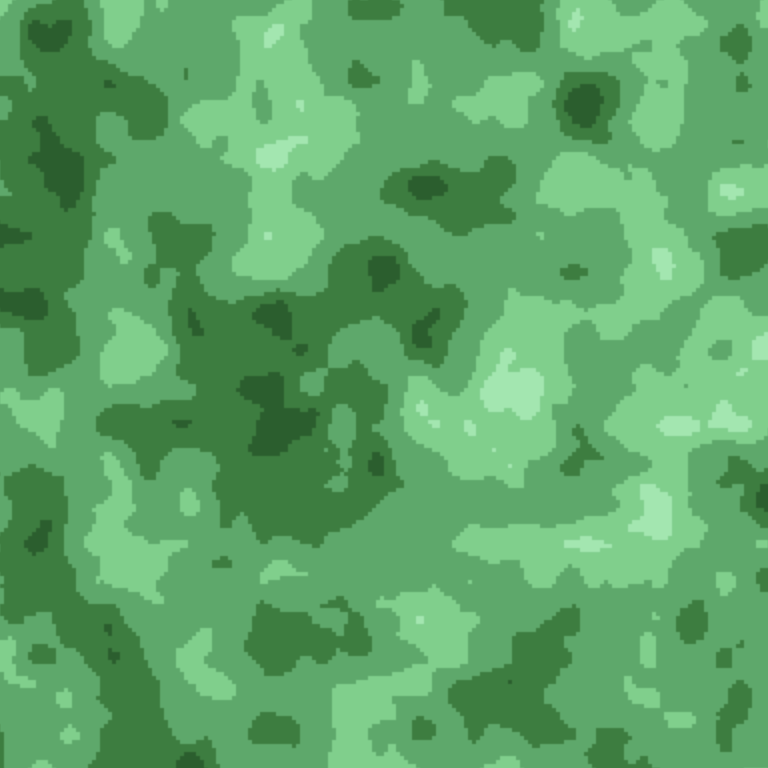
Give the GLSL for this texture, as a WebGL 2 fragment shader.

```glsl
#version 300 es
precision highp float;

uniform vec2 u_resolution;
out vec4 fragColor;

const float BLOCKS = 192.0;       // square blocks across the canvas
const float BLOCK_SOFTNESS = 0.3; // half width of a block edge, in blocks
const float BLOB_FREQUENCY = 10.0;
const int OCTAVES = 3;
const float GAIN = 0.5;
const uint SEED = 17u;

// Noise heights at which one tone gives way to the next
const float DEEP_LEVEL = 0.229;
const float DARK_LEVEL = 0.386;
const float LIGHT_LEVEL = 0.592;
const float PALE_LEVEL = 0.771;

const vec3 DEEP_GREEN = vec3(0.17, 0.37, 0.18);
const vec3 DARK_GREEN = vec3(0.24, 0.49, 0.25);
const vec3 MID_GREEN = vec3(0.37, 0.66, 0.42);
const vec3 LIGHT_GREEN = vec3(0.50, 0.81, 0.55);
const vec3 PALE_GREEN = vec3(0.64, 0.90, 0.69);

// Integer hash of a lattice point, 0 to 1
float hash(ivec2 cell, uint layer) {
    uint h = uint(cell.x) * 1597334677u ^ uint(cell.y) * 3812015801u;
    h ^= (layer + SEED) * 2654435769u;
    h = (h ^ (h >> 16)) * 2146121005u;
    h = (h ^ (h >> 15)) * 2221713035u;
    h ^= h >> 16;
    return float(h >> 8) / 16777216.0;
}

float valueNoise(vec2 p, uint layer) {
    ivec2 cell = ivec2(floor(p));
    vec2 f = fract(p);
    vec2 w = f * f * (3.0 - 2.0 * f);
    float bottom = mix(hash(cell, layer), hash(cell + ivec2(1, 0), layer), w.x);
    float top = mix(hash(cell + ivec2(0, 1), layer), hash(cell + ivec2(1, 1), layer), w.x);
    return mix(bottom, top, w.y);
}

// Layered noise, normalised to 0 to 1
float foliageHeight(vec2 p) {
    float sum = 0.0;
    float total = 0.0;
    float amplitude = 1.0;
    vec2 q = p * BLOB_FREQUENCY + 0.37;
    for (int i = 0; i < OCTAVES; i++) {
        sum += amplitude * valueNoise(q, uint(i));
        total += amplitude;
        amplitude *= GAIN;
        q = q * 2.0 + 0.29;
    }
    return sum / total;
}

// Flat tone of one block
vec3 blockColor(vec2 block) {
    float height = foliageHeight((block + 0.5) / BLOCKS);
    vec3 color = DEEP_GREEN;
    color = mix(color, DARK_GREEN, step(DEEP_LEVEL, height));
    color = mix(color, MID_GREEN, step(DARK_LEVEL, height));
    color = mix(color, LIGHT_GREEN, step(LIGHT_LEVEL, height));
    return mix(color, PALE_GREEN, step(PALE_LEVEL, height));
}

void main() {
    vec2 p = gl_FragCoord.xy / u_resolution.y;

    // Blend the four nearest blocks across a narrow edge
    vec2 grid = p * BLOCKS + 0.5;
    vec2 block = floor(grid);
    float softness = clamp(0.5 * BLOCKS / u_resolution.y, BLOCK_SOFTNESS, 0.5);
    vec2 w = smoothstep(0.5 - softness, 0.5 + softness, fract(grid));
    vec3 bottom = mix(blockColor(block - 1.0), blockColor(block - vec2(0.0, 1.0)), w.x);
    vec3 top = mix(blockColor(block - vec2(1.0, 0.0)), blockColor(block), w.x);
    fragColor = vec4(mix(bottom, top, w.y), 1.0);
}
```
